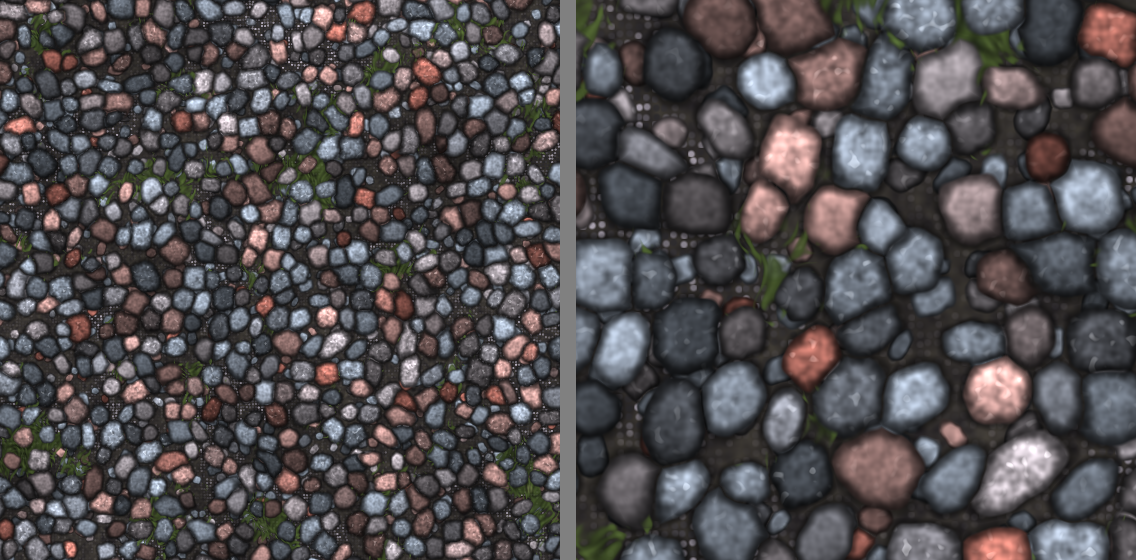
Left: the whole. Right: its middle third, enlarged.
Give the GLSL for this texture, as a WebGL 2 fragment shader.

```glsl
#version 300 es
precision highp float;
// Old cobbled ground: rounded granite stones set in dark soil with grit and moss.
// Stones are jittered superellipses that clip each other where they meet; a finer
// layer of pebbles lies beneath them, and gradient noise gives the mineral grain.

#define STONE_ROWS 25.0
#define PEBBLE_ROWS 50.0
#define JITTER 0.62
#define RADIUS_MIN 0.36
#define RADIUS_MAX 0.63
#define OUTLINE_WOBBLE 0.11
#define GRAIN_CONTRAST 0.34
#define GRIT_ROWS 185.0
#define MOSS_LEVEL 0.36
#define PATCH_CONTRAST 0.22
#define LIGHT_DIR vec2(-0.35, 0.94)

uniform vec2 u_resolution;
out vec4 fragColor;

struct Cobble {
    float inside;  // depth from the rim, in radii, negative outside
    float radius;
    vec2 offset;   // position relative to the centre, in radii
    vec2 cell;
};

vec3 hash3(vec2 cell, float seed) {
    uvec3 v = uvec3(ivec3(vec3(cell, seed))) * 1664525u + 1013904223u;
    v.x += v.y * v.z; v.y += v.z * v.x; v.z += v.x * v.y;
    v ^= v >> 16u;
    v.x += v.y * v.z; v.y += v.z * v.x; v.z += v.x * v.y;
    return vec3(v & 65535u) / 65535.0;
}

float cornerSlope(vec2 corner, vec2 toPoint) {
    return dot(hash3(corner, 7.0).xy * 2.0 - 1.0, toPoint);
}

// Gradient noise, roughly -1 to 1
float noise(vec2 p) {
    vec2 i = floor(p), f = p - i;
    vec2 w = f * f * f * (f * (f * 6.0 - 15.0) + 10.0);
    vec2 e = vec2(1.0, 0.0);
    float low = mix(cornerSlope(i, f), cornerSlope(i + e, f - e), w.x);
    float high = mix(cornerSlope(i + e.yx, f - e.yx), cornerSlope(i + 1.0, f - 1.0), w.x);
    return 1.6 * mix(low, high, w.y);
}

// Nearest stone of a staggered, jittered grid
Cobble findCobble(vec2 p, float seed, float presence) {
    Cobble best = Cobble(-9.0, 1.0, vec2(0.0), vec2(0.0));
    float nearest = 9.0, second = 9.0;
    for (int j = -1; j <= 1; j++) {
        float row = floor(p.y) + float(j);
        float stagger = 0.5 * mod(row, 2.0);
        for (int i = -1; i <= 1; i++) {
            vec2 cell = vec2(floor(p.x - stagger) + float(i), row);
            vec3 place = hash3(cell, seed), form = hash3(cell, seed + 1.0);
            if (hash3(cell, seed + 2.0).x > presence) continue;
            vec2 centre = cell + vec2(stagger, 0.0) + 0.5 + JITTER * (place.xy - 0.5);
            float radius = mix(RADIUS_MIN, RADIUS_MAX, form.x);
            float stretch = sqrt(mix(1.0, 1.75, form.y * form.y));
            float c = cos(place.z * 3.1416), s = sin(place.z * 3.1416);
            vec2 offset = (p - centre) / radius;
            vec2 q = abs(mat2(c, -s, s, c) * offset / vec2(stretch, 1.0 / stretch));
            float power = mix(2.0, 3.2, form.z);
            float d = pow(pow(q.x, power) + pow(q.y, power), 1.0 / power);
            d += OUTLINE_WOBBLE * noise(offset * 1.5 + place.xy * 40.0);
            if (d < nearest) {
                second = nearest;
                nearest = d;
                best = Cobble(0.0, radius, offset, cell);
            } else second = min(second, d);
        }
    }
    best.inside = min(1.0 - nearest, 0.6 * (second - nearest) - 0.04);
    return best;
}

// Granite: tone and tint per stone, mineral grain, rounded rim
vec3 stoneColour(Cobble stone, vec2 uv, float seed) {
    vec3 kind = hash3(stone.cell, seed + 3.0);
    float tone = mix(0.25, 0.67, pow(kind.x, 1.25));
    vec3 tint = mix(vec3(0.92, 0.99, 1.09), vec3(1.04, 0.99, 1.03), smoothstep(0.3, 0.6, kind.y));
    tint = mix(tint, vec3(1.22, 0.95, 0.92), smoothstep(0.66, 0.8, kind.y));
    tint = mix(tint, vec3(1.30, 0.80, 0.72), smoothstep(0.95, 0.97, kind.y));
    vec2 g = uv + kind.xy * 3.0;
    float grain = 0.5 * noise(g * 55.0) + 0.75 * noise(g * 120.0) + 0.65 * noise(g * 215.0);
    float flecks = smoothstep(0.25, 0.65, noise(g * 165.0)) * kind.z;
    float rim = mix(0.34, 1.08, smoothstep(0.0, 0.42, stone.inside));
    float light = 1.0 + 0.2 * dot(stone.offset, LIGHT_DIR);
    vec3 colour = tint * tone * (1.0 + GRAIN_CONTRAST * mix(0.6, 1.25, kind.z) * grain);
    return (colour + 0.2 * flecks) * rim * light;
}

vec3 groundColour(vec2 uv) {
    float soil = 0.5 + 0.35 * noise(uv * 38.0) + 0.4 * noise(uv * 150.0);
    vec3 colour = mix(vec3(0.115, 0.105, 0.115), vec3(0.23, 0.215, 0.19), clamp(soil, 0.0, 1.0));
    // Pale grit gathered in patches
    vec2 p = uv * GRIT_ROWS;
    vec3 grit = hash3(floor(p), 31.0);
    float spot = 1.0 - smoothstep(0.2, 0.55, length(fract(p) - 0.5 - 0.3 * (grit.xy - 0.5)));
    float patches = smoothstep(0.0, 0.35, noise(uv * 6.0 + 4.0) + 0.3 * noise(uv * 25.0));
    vec3 gritColour = vec3(0.73, 0.70, 0.76) * mix(0.2, 1.0, grit.z * grit.z);
    return mix(colour, gritColour, spot * mix(0.12, 0.85, patches));
}

void main() {
    vec2 uv = gl_FragCoord.xy / u_resolution.y;
    float pixel = 1.0 / u_resolution.y;
    vec2 bent = uv + 0.012 * vec2(noise(uv * 5.0), noise(uv * 5.0 + 19.0));
    Cobble stone = findCobble(bent * STONE_ROWS, 11.0, 0.96);
    Cobble pebble = findCobble(bent * PEBBLE_ROWS + 0.37, 51.0, 0.42);

    // Soil, then pebbles, shaded by the stones around them
    vec3 colour = groundColour(uv);
    float soft = pixel * PEBBLE_ROWS + 0.02;
    float cover = smoothstep(-soft, soft, pebble.inside * pebble.radius);
    colour = mix(colour, 0.85 * stoneColour(pebble, uv, 51.0), cover);
    colour *= mix(0.6, 1.08, smoothstep(0.0, 0.28, -stone.inside));

    // Stones
    soft = pixel * STONE_ROWS * 0.8 + 0.015;
    cover = smoothstep(-soft, soft, stone.inside * stone.radius);
    colour = mix(colour, stoneColour(stone, uv, 11.0), cover);

    // Moss in the joints, creeping over the rims
    float blades = noise(uv * vec2(150.0, 85.0) + 3.0 * noise(uv * 30.0));
    float growth = noise(uv * 8.0 + 9.0) + 0.45 * noise(uv * 34.0) + 0.4 * blades;
    float moss = smoothstep(MOSS_LEVEL, MOSS_LEVEL + 0.25, growth);
    moss *= 1.0 - smoothstep(-0.02, 0.14, stone.inside);
    colour = mix(colour, vec3(0.22, 0.28, 0.13) * (0.95 + 0.7 * blades), 0.85 * moss);

    // Broad damp and dry areas
    colour *= 1.0 + PATCH_CONTRAST * (noise(uv * 3.5 + 2.0) + 0.5 * noise(uv * 9.0));
    fragColor = vec4(clamp(colour, 0.0, 1.0), 1.0);
}
```
